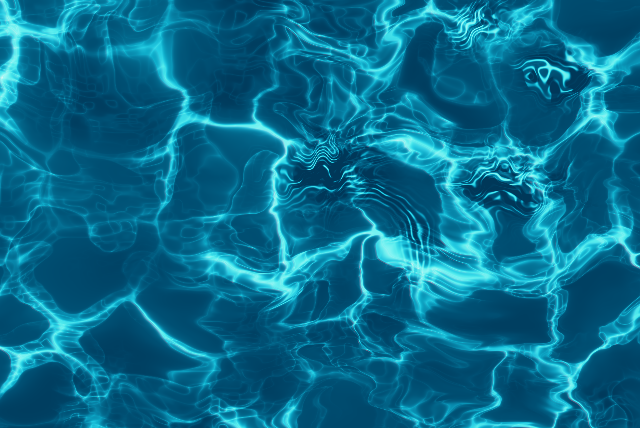
A Shadertoy shader for this texture:

```glsl
// Sunlit pool water: a net of bright caustic ribbons over deep blue-green.
// Warped cell borders make the net, noise contours make the folded veils of
// light, and a few patches of broken fine rings make the disturbed surface.
#define NET_SCALE 4.6
#define NET_GLOW 0.22
#define NET_RIBBON 0.42
#define NET_CORE 0.55
#define VEIL_LIGHT 0.30
#define BASE_LIGHT 0.17
#define STREAK_LIGHT 0.36
#define CHOP 0.022
#define RING_FREQ 310.0
#define RING_LIGHT 1.1
#define CONTRAST 1.25
#define DISPERSION 0.45

vec2 hash2(vec2 p) {
    vec3 q = fract(p.xyx * vec3(0.1031, 0.1030, 0.0973));
    q += dot(q, q.yzx + 33.33);
    return fract((q.xx + q.yz) * q.zy);
}

float noise(vec2 p) {
    vec2 i = floor(p), f = p - i;
    f = f * f * f * (f * (f * 6.0 - 15.0) + 10.0);
    vec2 e = vec2(0.0, 1.0);
    return mix(mix(hash2(i).x, hash2(i + e.yx).x, f.x),
               mix(hash2(i + e.xy).x, hash2(i + e.yy).x, f.x), f.y);
}

vec2 noise2(vec2 p) {
    return vec2(noise(p), noise(p + vec2(37.2, 91.7))) - 0.5;
}

// Thin bright threads along the middle contour of the noise
float threads(vec2 p, float sharpness) {
    return exp(-sharpness * abs(noise(p) - 0.5));
}

// Distance to the nearest cell border, slightly joined at the corners
float cellBorder(vec2 p) {
    vec2 cell = floor(p), f = p - cell, nearest = vec2(0.0);
    float best = 9.0;
    for (int j = -1; j <= 1; j++)
    for (int i = -1; i <= 1; i++) {
        vec2 o = vec2(i, j);
        vec2 r = o + 0.1 + 0.8 * hash2(cell + o) - f;
        if (dot(r, r) < best) { best = dot(r, r); nearest = r; }
    }
    float sum = 0.0;
    for (int j = -2; j <= 2; j++)
    for (int i = -2; i <= 2; i++) {
        vec2 o = vec2(i, j);
        vec2 r = o + 0.1 + 0.8 * hash2(cell + o) - f, side = r - nearest;
        if (dot(side, side) > 1e-4)
            sum += exp(-36.0 * dot(0.5 * (nearest + r), normalize(side)));
    }
    return max(-log(sum) / 36.0, 0.0);
}

// Broken rings of the disturbed patches: x = light, yz = push on the net
vec3 ripples(vec2 p) {
    vec3 patches[4] = vec3[4](vec3(0.76, 0.60, 0.16), vec3(1.18, 0.57, 0.15),
                              vec3(1.31, 0.83, 0.12), vec3(1.12, 0.95, 0.12));
    vec3 total = vec3(0.0);
    vec2 bend = 0.07 * noise2(p * 12.0) + 0.035 * noise2(p * 33.0);
    float glint = smoothstep(0.4, 0.7, noise((p + bend) * vec2(34.0, 62.0)));
    for (int i = 0; i < 4; i++) {
        vec2 q = (p + 0.6 * bend - patches[i].xy) * vec2(1.0, 1.5);
        float r = length(q + bend + vec2(0.08, -0.18));
        float mask = exp(-2.5 * dot(q, q) / (patches[i].z * patches[i].z));
        float phase = r * RING_FREQ;
        float crest = pow(0.5 + 0.5 * sin(phase), 3.0);
        total.x += mask * (crest * (0.2 + glint) + 0.35 * glint - 0.28);
        total.yz += mask * 0.016 * cos(phase * 0.5) * q / (length(q) + 0.04);
    }
    // Curved tail that trails off the middle patch
    vec2 q = p + 0.3 * bend - vec2(0.82, 0.39);
    float r = length(q), turn = atan(q.y, q.x);
    float band = exp(-pow((r - 0.165) / 0.03, 2.0));
    band *= smoothstep(-0.25, 0.1, turn) * smoothstep(1.9, 1.3, turn);
    float crest = pow(0.5 + 0.5 * sin(r * RING_FREQ * 1.4 + 3.0 * turn), 3.0);
    total.x += band * (crest * (0.3 + 0.6 * glint) - 0.15);
    return total;
}

float causticLight(vec2 p, vec3 ripple) {
    // Slow swell everywhere, flat quick chop towards the right
    float rough = mix(0.35, 1.0, smoothstep(0.3, 0.8, p.x));
    vec2 w = p + 0.13 * noise2(p * 3.3) + 0.04 * noise2(p * 9.0 + 5.0);
    w += rough * CHOP * noise2(w * vec2(10.0, 27.0)) * vec2(2.4, 1.2);
    w += rough * 0.012 * noise2(w * vec2(28.0, 64.0)) + ripple.yz;

    float light = BASE_LIGHT * noise(w * 3.0 + 11.0) * noise(w * vec2(5.0, 8.0) + 3.0) * 1.7;

    // Fine streaks that break up every lit area
    vec2 s = w + 0.03 * noise2(w * 13.0 + 29.0);
    float streak = 0.6 * threads(s * vec2(16.0, 34.0), 13.0)
                 + 0.6 * threads(s * vec2(40.0, 72.0) + 9.0, 9.0);
    float grain = 0.3 + 1.7 * streak;

    // Net: uneven ribbons with a bright rim and a sharp core
    float d = cellBorder(w * NET_SCALE + 7.0) / NET_SCALE;
    float power = mix(0.2, 1.35, smoothstep(0.2, 0.75, noise(p * 5.0 + 23.0)));
    float width = 0.036 * smoothstep(0.1, 0.9, noise(w * 8.0 + 41.0));
    float ribbon = smoothstep(width + 0.003, width - 0.003, d) * 0.6 * grain
                 + 0.6 * exp(-abs(d - width) / 0.0028);
    light += power * (NET_GLOW * exp(-d / 0.028) + NET_RIBBON * ribbon
                    + NET_CORE * exp(-d / 0.0045));

    // Folded veils: sharp bright edge on one side, fading on the other
    for (int i = 0; i < 3; i++) {
        float k = float(i) * 19.0;
        float fold = noise(s * vec2(5.0, 7.0) * (1.0 + 0.5 * float(i)) + k) - 0.5;
        float mask = smoothstep(0.42, 0.8, noise(p * 4.0 + k + 67.0));
        float veil = smoothstep(0.0, 0.015, fold) * exp(-8.0 * fold) * grain;
        light += VEIL_LIGHT * mask * (veil + 1.0 * exp(-75.0 * abs(fold)));
    }
    float shimmer = smoothstep(0.35, 0.8, noise(p * 5.0 + 83.0)) * rough;
    light += STREAK_LIGHT * shimmer * (streak - 0.28);
    return light + RING_LIGHT * ripple.x;
}

vec3 waterColour(float t) {
    vec3 c = mix(vec3(0.0, 0.22, 0.35), vec3(0.0, 0.31, 0.45), smoothstep(-0.1, 0.15, t));
    c = mix(c, vec3(0.01, 0.41, 0.55), clamp((t - 0.15) / 0.20, 0.0, 1.0));
    c = mix(c, vec3(0.03, 0.53, 0.67), clamp((t - 0.35) / 0.17, 0.0, 1.0));
    c = mix(c, vec3(0.05, 0.66, 0.78), clamp((t - 0.52) / 0.16, 0.0, 1.0));
    c = mix(c, vec3(0.14, 0.80, 0.89), clamp((t - 0.68) / 0.17, 0.0, 1.0));
    c = mix(c, vec3(0.32, 0.92, 0.93), clamp((t - 0.85) / 0.20, 0.0, 1.0));
    return mix(c, vec3(0.70, 0.99, 0.97), clamp((t - 1.05) / 0.35, 0.0, 1.0));
}

void mainImage(out vec4 fragColor, in vec2 fragCoord) {
    vec2 p = fragCoord / iResolution.y;
    vec3 ripple = ripples(p);
    float light = causticLight(p, ripple);
    float tone = 0.15 + CONTRAST * (light - 0.16);
    vec3 colour = waterColour(1.35 * tanh(tone / 1.35));
    // Slight colour fringe on one side of the lines
    float shifted = causticLight(p + vec2(0.003, 0.0015), ripple);
    colour.r += DISPERSION * max(shifted - light, 0.0) * smoothstep(0.4, 0.9, shifted);
    fragColor = vec4(colour, 1.0);
}
```
